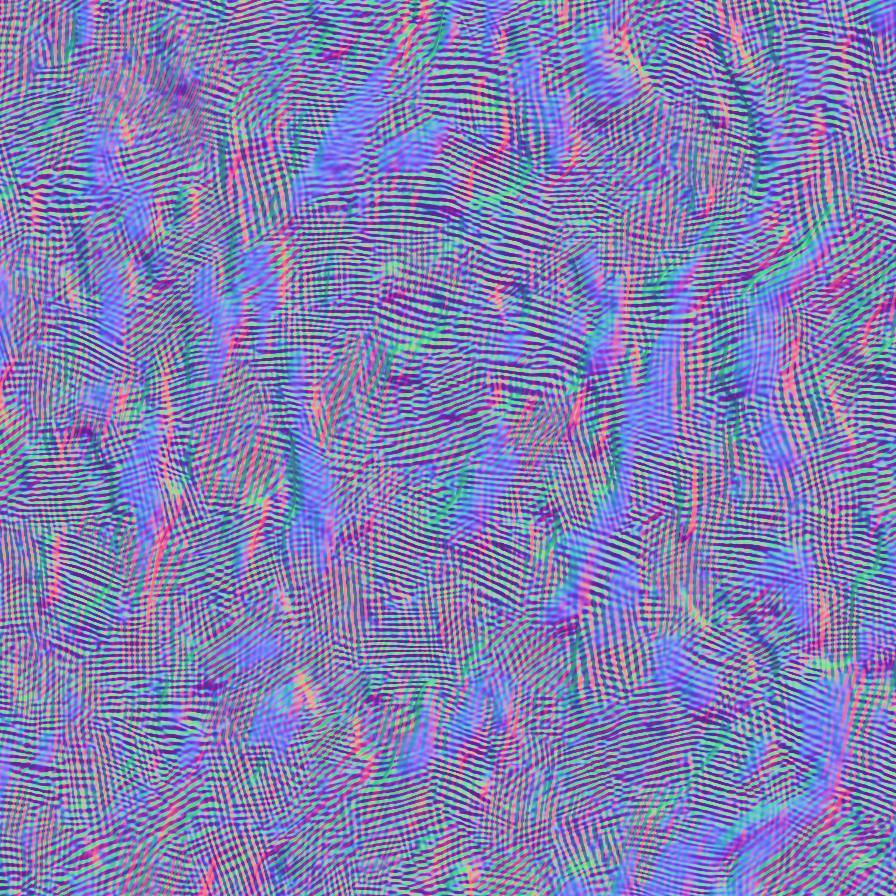
Write a WebGL 2 fragment shader that draws this texture map.

```glsl
#version 300 es
precision highp float;

uniform vec2 u_resolution;
out vec4 fragColor;

float hash(vec2 p) {
    vec3 q = fract(p.xyx * vec3(0.1031, 0.1030, 0.0973));
    q += dot(q, q.yzx + 33.33);
    return fract((q.x + q.y) * q.z);
}

float noise(vec2 p) {
    vec2 i = floor(p), f = fract(p);
    vec2 u = f * f * f * (f * (f * 6.0 - 15.0) + 10.0);
    return mix(mix(hash(i), hash(i + vec2(1, 0)), u.x),
               mix(hash(i + vec2(0, 1)), hash(i + vec2(1, 1)), u.x), u.y);
}

// Broad folds, stretched upward and bent by a slow warp
float foldField(vec2 p) {
    p.x += 0.10 * noise(p * 5.0 + 7.0) - 0.10 * p.y;
    p.y -= 0.35 * p.x;
    return 0.58 * noise(p * vec2(17.0, 7.0) + 20.0)
         + 0.42 * noise(p * vec2(40.0, 21.0) + 50.0);
}

float foldHeight(vec2 p) {
    float f = foldField(p);
    return f + 0.35 * smoothstep(0.42, 0.52, f) + 0.12 * noise(p * vec2(85.0, 55.0));
}

// Slope of fine wrinkles: overlapping patches of straight, broken lines
vec2 wrinkleSlope(vec2 p, float cells, float seed) {
    vec2 g = p * cells, base = floor(g), slope = vec2(0);
    float total = 0.0;
    for (int y = -1; y <= 1; y++) {
        for (int x = -1; x <= 1; x++) {
            vec2 id = base + vec2(x, y) + seed;
            float pick = hash(id + 3.7), spread = hash(id + 11.3) - 0.5;
            vec2 center = id - seed + vec2(hash(id), hash(id + 23.1));
            vec2 d = (g - center) * vec2(1.15, 0.85);
            float weight = exp(-4.5 * dot(d, d));
            float angle = pick < 0.36 ? 1.52 + 0.7 * spread : 0.18 + 1.2 * spread;
            vec2 along = vec2(cos(angle), sin(angle));
            vec2 across = vec2(-along.y, along.x);
            // Uneven spacing and strength from line to line
            float row = mix(108.0, 160.0, hash(id + 41.9)) * dot(p, across);
            vec2 strand = vec2(dot(p, along) * 26.0, row) + pick * 50.0;
            float phase = 6.2832 * row + 3.6 * noise(strand * vec2(0.8, 0.6));
            float strength = 0.35 + 1.3 * noise(strand + 30.0);
            slope += weight * strength * across * sin(phase);
            total += weight;
        }
    }
    return slope / (total + 0.02);
}

void main() {
    vec2 p = gl_FragCoord.xy / u_resolution.y;

    // Folds, visible only in broken stretches
    float e = 0.0016;
    float h = foldHeight(p);
    vec2 folds = vec2(h - foldHeight(p + vec2(e, 0)),
                      h - foldHeight(p + vec2(0, e))) / e;
    folds *= 0.012 + 0.045 * smoothstep(0.35, 0.75, noise(p * vec2(34.0, 22.0) + 80.0));

    // Wrinkles over grain, both softer on the calm parts of the folds
    vec2 bent = p + 0.008 * vec2(noise(p * 13.0), noise(p * 13.0 + 60.0));
    vec2 wrinkles = 3.7 * wrinkleSlope(bent, 12.0, 5.0)
                  + 2.0 * wrinkleSlope(bent, 27.0, 90.0);
    vec2 grain = vec2(noise(p * vec2(260.0, 200.0)),
                      noise(p * vec2(200.0, 260.0) + 40.0)) - 0.5;
    wrinkles = wrinkles * (0.65 + 0.7 * noise(p * vec2(75.0, 95.0))) + 1.5 * grain;
    float calm = smoothstep(0.59, 0.73, foldField(p));
    vec2 slope = wrinkles * mix(1.2, 0.27, calm) + folds;

    // Normal to colour, with the sideways tilt leaning to one side
    vec3 n = normalize(vec3(slope, 1.0));
    n.x += 0.4 * (n.x * n.x - 0.28);
    n.z = pow(n.z, 1.25);
    fragColor = vec4(0.5 + 0.5 * n * vec3(0.74, 0.78, 0.94), 1.0);
}
```
